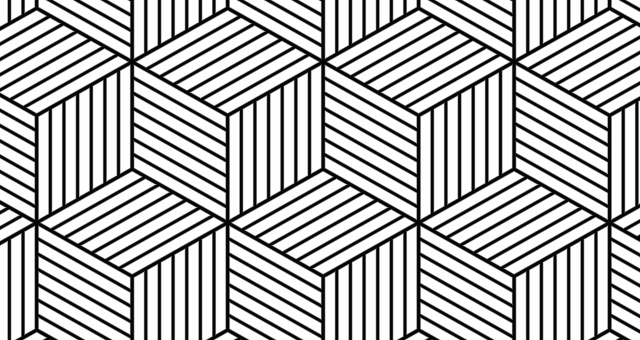
Reproduce this pattern procedurally as a Shadertoy shader.

```glsl
// Tumbling blocks in black line on white: a hexagonal lattice of cubes, each
// showing three rhombic faces ruled into seven strips. The plane is folded to
// one cube, then to face coordinates that give distances to rulings and edges.

const vec2 HALF_RHOMBUS = vec2(0.1492, 0.0838);  // half size of the top face, canvas widths
const vec2 FRONT_CORNER = vec2(0.3557, 0.3508);  // front corner of one cube
const float STRIPS = 7.0;
const float RULE_WIDTH = 0.0052;
const float EDGE_WIDTH = 0.0059;
const float SOFTNESS = 0.0015;
const vec3 INK = vec3(0.02);
const vec3 PAPER = vec3(0.995);

// Hexagonal norm: reaches 1 on the outline of a cube.
float hexNorm(vec2 p) {
    p = abs(p);
    return max(p.x, 0.5 * (p.x + p.y));
}

// Folds the plane to the nearest cube, centred on its front corner.
vec2 foldToCube(vec2 p) {
    vec2 period = vec2(2.0, 6.0);
    vec2 even = mod(p + 0.5 * period, period) - 0.5 * period;
    vec2 odd = mod(p, period) - 0.5 * period;
    return hexNorm(even) < hexNorm(odd) ? even : odd;
}

// Distance from t to the nearest multiple of 1 / count.
float ruleDistance(float t, float count) {
    return abs(fract(t * count + 0.5) - 0.5) / count;
}

// Signed distance to the ink of one cube; negative inside a line.
float cubeLines(vec2 p, vec2 halfSize) {
    float rising = 0.5 * (p.y - p.x);
    float falling = 0.5 * (p.y + p.x);
    float slantSpan = 2.0 * halfSize.x * halfSize.y / length(halfSize);

    // Face coordinates: x runs across the rulings, y along them.
    vec2 face;
    vec2 span = vec2(slantSpan);
    if (p.y > abs(p.x)) {            // top
        face = vec2(rising, falling);
    } else if (p.x < 0.0) {          // left
        face = vec2(-falling, -p.x);
        span.y = halfSize.x;
    } else {                         // right
        face = vec2(p.x, -rising);
        span.x = halfSize.x;
    }

    float rules = ruleDistance(face.x, STRIPS) * span.x;
    vec2 border = vec2(ruleDistance(face.x, 1.0), ruleDistance(face.y, 1.0)) * span;
    float edges = min(border.x, border.y);
    return min(rules - 0.5 * RULE_WIDTH, edges - 0.5 * EDGE_WIDTH);
}

void mainImage(out vec4 fragColor, in vec2 fragCoord) {
    vec2 uv = fragCoord / iResolution.x;
    vec2 cube = foldToCube((uv - FRONT_CORNER) / HALF_RHOMBUS);
    float dist = cubeLines(cube, HALF_RHOMBUS);

    float blur = max(SOFTNESS, 0.7 / iResolution.x);
    vec3 color = mix(INK, PAPER, smoothstep(-blur, blur, dist));
    fragColor = vec4(color, 1.0);
}
```
